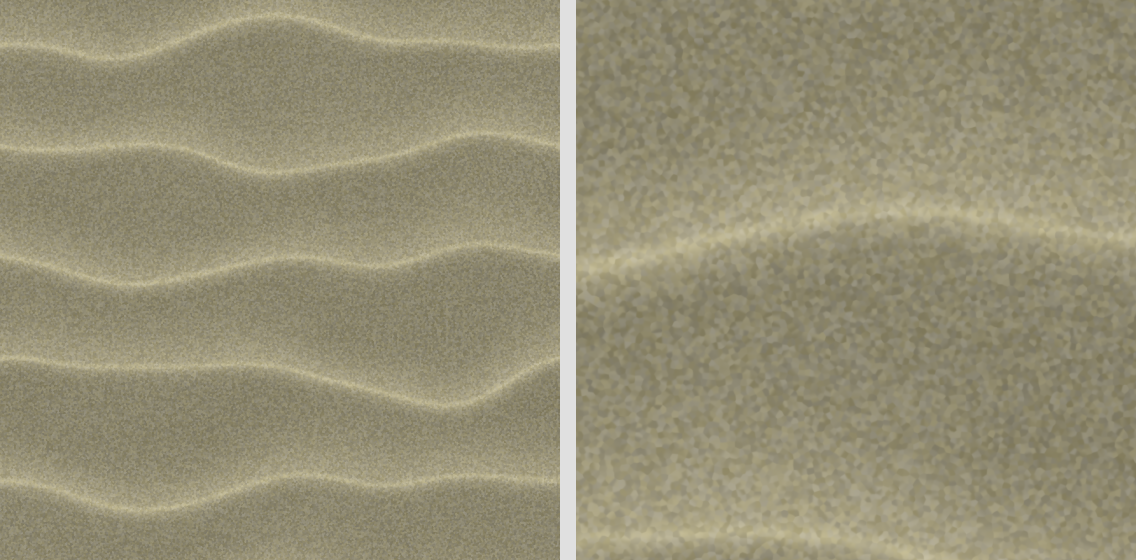
Left, the full canvas; right, a detail of the centre.
Give the GLSL for this texture, as a three.js fragment shader.

```glsl
// Wind-rippled sand: soft horizontal ridges seen from above under low light.
// Layered sines bend each crest; a thin lit line and a one-sided halo shade it,
// and soft cellular noise adds fine grains that vary in brightness and tint.
varying vec2 vUv;

const float TAU = 6.2831853;

const vec3 TROUGH_COLOR = vec3(0.541, 0.520, 0.424);
const vec3 HALO_COLOR   = vec3(0.664, 0.637, 0.522);
const vec3 CREST_GAIN   = vec3(0.072, 0.070, 0.052);
const vec3 GRAIN_TINT   = vec3(-0.010, 0.0, 0.055);

const float RIDGES       = 5.0;    // crests per canvas height
const float FIRST_CREST  = 0.13;   // height of the lowest full crest
const float HALO_WIDTH   = 0.056;  // gentle side, above the crest
const float SHADE_WIDTH  = 0.018;  // steep side, below the crest
const float HALO_POWER   = 1.6;    // lower values peak more at the crest
const float CREST_WIDTH  = 0.0055;
const float GRAIN_CELLS  = 320.0;
const float GRAIN_SOFT   = 5.0;    // lower values blend grains more
const float GRAIN_AMOUNT = 0.112;

float hash(vec2 p) {
  vec3 q = fract(vec3(p.xyx) * 0.1031);
  q += dot(q, q.yzx + 33.33);
  return fract((q.x + q.y) * q.z);
}

// Offset of a crest from its mean height (x) and its slope (y)
vec2 crestWave(float x, float ridge) {
  float sway = mix(0.010, 0.034, hash(vec2(ridge, 7.0)));
  vec2 wave = vec2(0.0);
  for (int k = 1; k <= 4; k++) {
    float f = float(k);
    float amp = sway / (0.55 + 0.45 * f * f);
    if (k == 2) amp *= 1.5;
    float angle = TAU * (f * x + hash(vec2(ridge * 3.0 + 1.0, f * 5.0)));
    wave += amp * vec2(sin(angle), TAU * f * cos(angle));
  }
  return wave;
}

// Strength of the halo (x) and of the thin crest line (y)
vec2 ridgeLight(vec2 p) {
  vec2 light = vec2(0.0);
  for (int i = -1; i <= 5; i++) {
    float ridge = mod(float(i) + RIDGES, RIDGES);
    vec2 wave = crestWave(p.x, ridge);
    float mean = FIRST_CREST + float(i) / RIDGES;
    float d = (p.y - mean - wave.x) / sqrt(1.0 + wave.y * wave.y);

    // The halo swells and thins along the ridge
    float phase = TAU * hash(vec2(ridge, 19.0));
    float swell = 0.7 * sin(TAU * p.x + phase) + 0.3 * sin(TAU * 3.0 * p.x - phase);
    float width = d > 0.0 ? HALO_WIDTH * (1.0 + 0.28 * swell) : SHADE_WIDTH;
    float halo = exp(-pow(abs(d) / width + 0.0001, HALO_POWER)) * (0.94 - 0.10 * swell);
    float line = exp(-d * d / (CREST_WIDTH * CREST_WIDTH));
    light = max(light, vec2(halo, line * (0.92 + 0.08 * swell)));
  }
  return light;
}

// Soft cellular noise: brightness (x) and tint (y) of the grains, about zero
vec2 grains(vec2 p) {
  vec2 cell = floor(p);
  vec2 sum = vec2(0.0);
  float total = 0.0;
  for (int j = -1; j <= 1; j++) {
    for (int i = -1; i <= 1; i++) {
      vec2 id = cell + vec2(float(i), float(j));
      vec2 center = id + vec2(hash(id + 11.3), hash(id + 47.9));
      vec2 toGrain = p - center;
      float weight = exp(-GRAIN_SOFT * dot(toGrain, toGrain));
      sum += weight * vec2(hash(id + 83.1), hash(id + 131.7));
      total += weight;
    }
  }
  return sum / total - 0.5;
}

// Broad, faint undulation of the troughs
float undulation(vec2 p) {
  return sin(TAU * (p.x + 0.3 * sin(TAU * p.y))) * sin(TAU * (2.0 * p.y - p.x) + 1.0);
}

void main() {
  vec2 light = ridgeLight(vUv);
  vec2 grain = grains(vUv * GRAIN_CELLS);

  vec3 color = mix(TROUGH_COLOR, HALO_COLOR, light.x);
  color += CREST_GAIN * light.y;
  color += 0.008 * undulation(vUv) * (1.0 - light.x);
  color += GRAIN_AMOUNT * grain.x + GRAIN_TINT * grain.y;

  gl_FragColor = vec4(color, 1.0);
}
```
